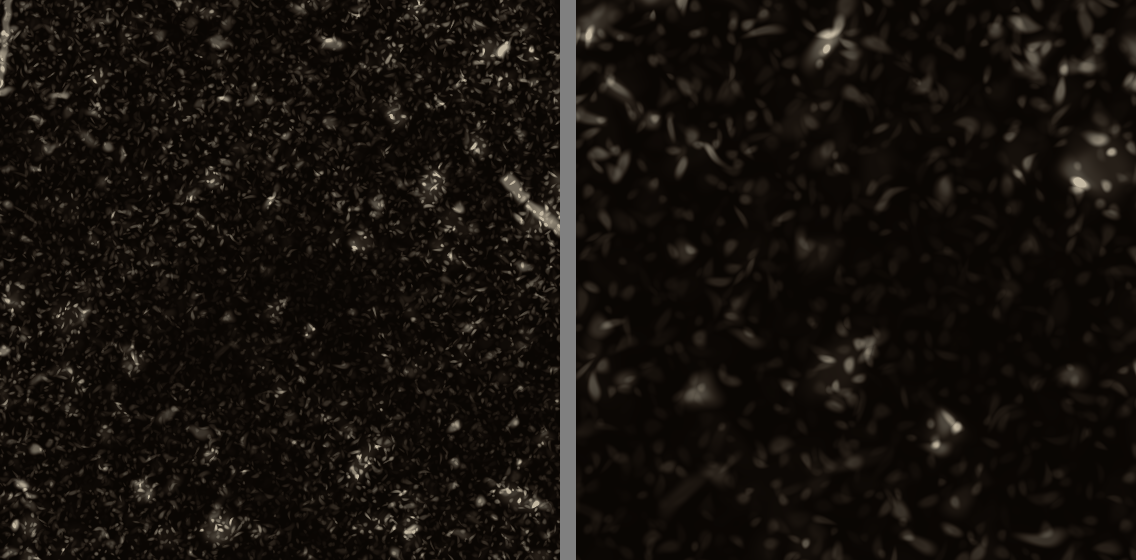
Left: the whole. Right: its middle third, enlarged.
Reproduce this texture procedurally as a Shadertoy shader.

```glsl
// Dark forest-floor litter: pale, soft-edged flecks clustered on near-black brown soil.

vec4 hash4(vec2 cell)
{
    vec4 p = fract(cell.xyxy * vec4(0.1031, 0.1030, 0.0973, 0.1099));
    p += dot(p, p.wzxy + 33.33);
    return fract((p.xxyz + p.yzzw) * p.zywx);
}

// Cellular scatter of bent slivers; a higher rarity leaves fewer bright ones.
float flecks(vec2 uv, float scale, float heading, float spread, float width, float rarity)
{
    vec2 p = uv * scale;
    vec2 home = floor(p);
    float brightest = 0.0;
    for (int y = -1; y <= 1; y++)
    for (int x = -1; x <= 1; x++)
    {
        vec2 cell = home + vec2(x, y);
        vec4 rnd = hash4(cell + floor(scale * 1.7));
        vec4 form = hash4(cell + floor(scale * 3.1) + 57.0);
        float angle = heading + (rnd.z - 0.5) * spread;
        float c = cos(angle), s = sin(angle);
        vec2 q = mat2(c, -s, s, c) * (p - cell - rnd.xy);
        q.y += (form.z - 0.5) * 0.6 * q.x * q.x;
        vec2 halfSize = vec2(mix(0.28, 0.72, form.x * form.x), width * mix(0.7, 1.35, form.y));
        // Taper one end so that the flecks look like torn chips.
        halfSize.y *= clamp(1.0 + (form.w - 0.5) * 0.8 * q.x / halfSize.x, 0.5, 1.5);
        float shape = smoothstep(1.0, 0.25, length(q / halfSize));
        brightest = max(brightest, shape * pow(rnd.w, rarity));
    }
    return brightest;
}

float twig(vec2 p, vec2 a, vec2 b, float radius)
{
    vec2 ab = b - a;
    float along = clamp(dot(p - a, ab) / dot(ab, ab), 0.0, 1.0);
    return smoothstep(radius, radius * 0.3, length(p - a - ab * along));
}

void mainImage(out vec4 fragColor, in vec2 fragCoord)
{
    vec2 uv = fragCoord / iResolution.xy;

    // Slight warp for ragged outlines
    vec2 ragged = uv + 0.0016 * vec2(sin(uv.y * 190.0 + 2.0 * sin(uv.x * 83.0)),
                                     sin(uv.x * 177.0 + 2.0 * sin(uv.y * 91.0)));

    // Patches of denser litter, with broad darker regions between them
    float region = 0.5 + 0.25 * sin(uv.x * 9.0 + 2.0 * sin(uv.y * 7.0))
                       + 0.25 * sin(uv.y * 13.0 + 2.5 * sin(uv.x * 8.0 + 1.0));
    float hollow = smoothstep(0.42, 0.05, length((uv - vec2(0.47, 0.35)) * vec2(0.8, 1.2)));
    float clump = 1.5 * flecks(ragged, 10.0, 0.2, 2.2, 0.34, 3.0)
                + 1.2 * flecks(ragged, 19.0, 0.3, 3.0, 0.36, 3.0);
    float cluster = 0.30 + 0.36 * region - 0.18 * hollow + clump;

    // Fine grains: upright blades, lying chips and specks in any direction
    float blades = flecks(ragged, 63.0, 1.57, 1.2, 0.25, 2.0);
    float chips = flecks(ragged, 49.0, 0.25, 1.8, 0.23, 2.4);
    float specks = flecks(ragged, 81.0, 0.0, 6.28, 0.34, 1.8);
    float grain = 0.55 * blades + 0.68 * chips + 0.45 * specks;

    // Larger pale scraps and broken twigs
    float shreds = flecks(ragged, 35.0, 0.3, 2.8, 0.25, 6.0);
    float scraps = flecks(ragged, 21.0, 0.2, 2.0, 0.23, 10.0);
    float twigs = max(twig(ragged, vec2(0.907, 0.678), vec2(0.933, 0.648), 0.017),
                  max(twig(ragged, vec2(0.948, 0.632), vec2(1.01, 0.58), 0.014),
                      0.85 * twig(ragged, vec2(0.0, 0.85), vec2(0.018, 1.02), 0.010)));
    float lit = min(cluster + 0.15, 1.4);
    float tone = grain * cluster
               + 0.10 * clump * clump
               + shreds * (0.5 + 0.7 * grain) * lit
               + scraps * (0.95 + 0.7 * grain) * lit
               + twigs * (0.6 + 0.9 * grain);

    // Faint brown mottling between the grains
    tone += 0.055 * region * flecks(ragged, 31.0, 1.2, 3.0, 0.5, 0.7);

    // Warm soil rising to bone-coloured highlights
    tone = min(tone, 1.08);
    vec3 tint = mix(vec3(0.68, 0.57, 0.46), vec3(0.68, 0.65, 0.58), smoothstep(0.02, 0.4, tone));
    fragColor = vec4(vec3(0.036, 0.022, 0.011) + tone * tint, 1.0);
}
```
